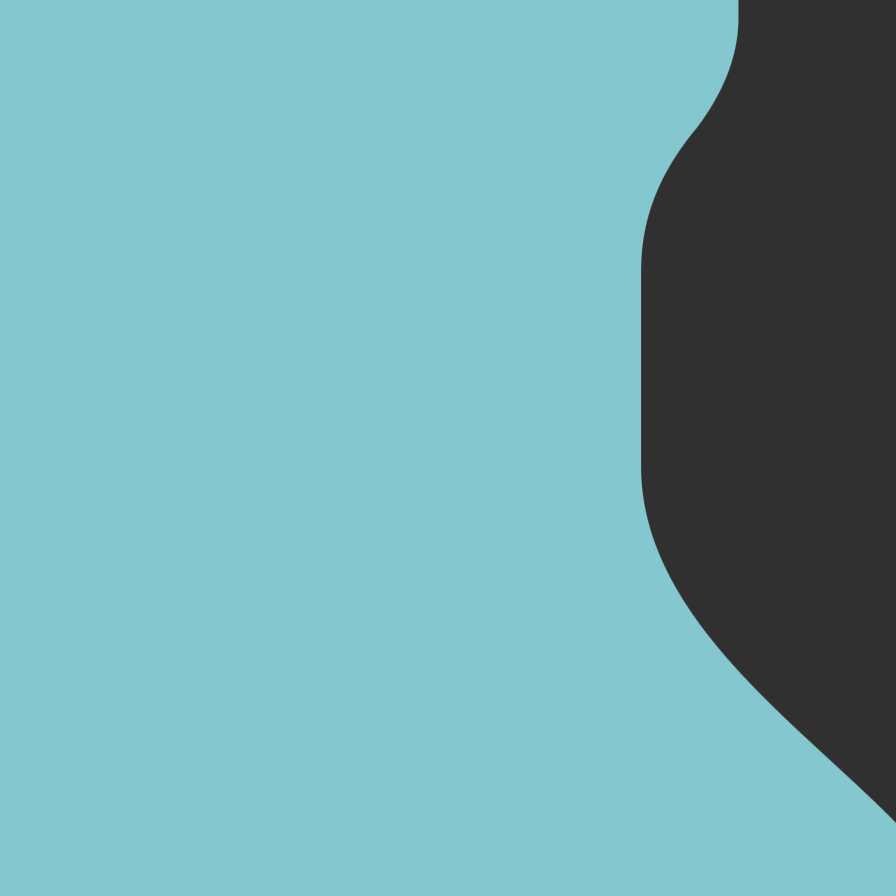
Reproduce this background procedurally as a three.js fragment shader.

```glsl
varying vec2 vUv;

const vec3 TEAL = vec3(0.518, 0.780, 0.812);
const vec3 CHARCOAL = vec3(0.188);

// Heights of the contour, measured down from the top edge
const float NECK_START = 0.0195;
const float NECK_JOIN = 0.1432;
const float NECK_END = 0.3060;
const float FLARE_START = 0.5208;

// Horizontal places of the contour
const float NECK_X = 0.8242;
const float JOIN_X = 0.7773;
const float WAIST_X = 0.7155;

// Curvature of the two bends and of the lower flare
const float UPPER_BEND = 2.0;
const float LOWER_BEND = 2.2;
const float FLARE_RADIUS = 0.469;
const float FLARE_STRAIGHTEN = 3.46;

// S-shaped step from the narrow neck to the waist
float neckContour(float depth) {
  float upper = clamp((depth - NECK_START) / (NECK_JOIN - NECK_START), 0.0, 1.0);
  float lower = clamp((NECK_END - depth) / (NECK_END - NECK_JOIN), 0.0, 1.0);
  return depth < NECK_JOIN
    ? mix(NECK_X, JOIN_X, pow(upper, UPPER_BEND))
    : mix(WAIST_X, JOIN_X, pow(lower, LOWER_BEND));
}

// Parabolic bend that eases into a diagonal
float flareOffset(float depth) {
  float t = max(depth - FLARE_START, 0.0);
  float t2 = t * t;
  return t2 / (FLARE_RADIUS + FLARE_STRAIGHTEN * t2 * t2);
}

void main() {
  float depth = 1.0 - vUv.y;
  float edge = neckContour(depth) + flareOffset(depth);

  // Antialiased fill to the right of the contour
  float side = vUv.x - edge;
  float coverage = clamp(side / max(fwidth(side), 1e-5) + 0.5, 0.0, 1.0);
  gl_FragColor = vec4(mix(TEAL, CHARCOAL, coverage), 1.0);
}
```
